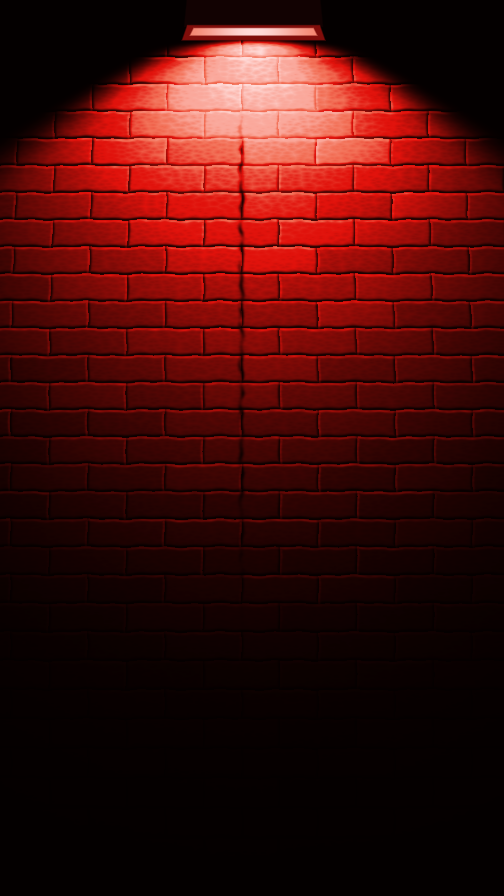
A WebGL 2 fragment shader for this texture:

```glsl
#version 300 es
precision highp float;

uniform vec2 u_resolution;
out vec4 fragColor;

const float ASPECT = 0.5625;
const vec2 LAMP = vec2(0.283, 0.036);
const float CRACK_X = 0.2695;

const vec3 BLACK = vec3(0.015, 0.0, 0.0);
const vec3 RED = vec3(0.88, 0.07, 0.045);
const vec3 CORAL = vec3(0.95, 0.44, 0.34);
const vec3 PINK = vec3(0.98, 0.66, 0.61);
const vec3 HOT = vec3(1.0, 0.86, 0.85);

float hash(vec2 p) {
    p = fract(p * vec2(0.1031, 0.1197));
    p += dot(p, p.yx + 33.33);
    return fract((p.x + p.y) * p.x * 7.31);
}

// Distance to the nearest scattered point
float cellular(vec2 p) {
    vec2 base = floor(p);
    float nearest = 2.0;
    for (int y = -1; y <= 1; y++) {
        for (int x = -1; x <= 1; x++) {
            vec2 cell = base + vec2(x, y);
            vec2 point = cell + vec2(hash(cell + 40.0), hash(cell + 91.0));
            nearest = min(nearest, length(p - point));
        }
    }
    return nearest;
}

float ridge(float d, float center, float width) {
    float t = (d - center) / width;
    return exp(-t * t);
}

// Light on the wall: vertical falloff, lateral spread and cone edge
float lampLight(vec2 p, vec2 lamp) {
    float drop = max(p.y - lamp.y, 0.0);
    float dx = abs(p.x - lamp.x);
    float fall = 1.9 * exp(-pow(p.y / 0.16, 2.0)) + 1.25 * exp(-pow(p.y / 0.47, 2.2));
    float spread = 0.008 + 0.23 * (1.0 - exp(-drop / 0.117));
    float side = exp(-0.5 * dx * dx / (spread * spread));
    float cone = 1.0 - smoothstep(0.75, 1.15, dx / (0.085 + 1.45 * drop));
    return fall * side * cone * smoothstep(0.0, 0.012, p.y - lamp.y - 0.006);
}

vec3 glowRamp(float i) {
    vec3 c = mix(BLACK, RED, clamp(i, 0.0, 1.0));
    c = mix(c, CORAL, smoothstep(1.0, 1.6, i));
    c = mix(c, PINK, smoothstep(1.5, 2.1, i));
    return mix(c, HOT, smoothstep(2.1, 2.9, i));
}

// Running bond: brick id, position inside it, and its size
void brickAt(vec2 p, out vec2 id, out vec2 local, out vec2 size) {
    float row = (p.y - 0.0638) / 0.03027;
    row -= 0.0038 * pow(max(row - 14.0, 0.0), 2.0);
    size = vec2(mix(0.0833, 0.086, smoothstep(0.1, 0.45, p.y)), 0.0303);
    float column = (p.x - CRACK_X) / size.x + 0.5 * mod(floor(row) + 1.0, 2.0);
    id = floor(vec2(column, row));
    local = fract(vec2(column, row)) * size;
}

// Brick faces with lit upper edges and shadowed joints
float wall(vec2 p, float light, vec2 lamp) {
    vec2 q = p + 0.0005 * vec2(sin(p.y * 190.0), sin(p.x * 83.0) + sin(p.x * 211.0));
    vec2 id, local, size;
    brickAt(q, id, local, size);
    vec2 far = size - local;
    float tone = hash(id + 17.0);
    float grain = cellular(p * vec2(110.0, 260.0)) - 0.5;
    float face = pow(light, light < 1.0 ? 1.3 : 1.0);
    face *= 0.86 + 0.24 * tone + 0.16 * grain;

    bool onLeft = p.x < lamp.x;
    float litSide = onLeft ? far.x : local.x;
    float darkSide = onLeft ? local.x : far.x;
    float shadow = max(ridge(far.y, 0.0008, 0.0021), 0.8 * ridge(darkSide, 0.0005, 0.0019));
    float rim = max(ridge(local.y, 0.0014, 0.0015), 0.6 * ridge(litSide, 0.0012, 0.0014));
    float depth = mix(0.85, 0.3, smoothstep(0.9, 1.9, light));
    float patchy = mix(0.35 + 0.9 * hash(id + 63.0), 1.0, smoothstep(0.1, 0.5, light));
    float rimLight = 0.36 * smoothstep(0.02, 0.35, light) * patchy;
    return face * (1.0 - depth * shadow) + rim * rimLight * (0.85 + 0.4 * grain);
}

// Uneven vertical seam through every course
float seam(vec2 p) {
    float wobble = 0.0009 * (sin(p.y * 120.0) + sin(p.y * 287.0 + 1.0));
    float breaks = 0.5 + 0.5 * sin(p.y * 205.0 + 2.0 * sin(p.y * 71.0));
    float span = smoothstep(0.11, 0.19, p.y) * (1.0 - smoothstep(0.5, 0.75, p.y));
    return ridge(p.x, CRACK_X + wobble, 0.0027) * span * (0.35 + 0.6 * breaks);
}

// Signed distance to a symmetric trapezoid, widening by slope downward
float trapezoid(vec2 p, float halfWidth, float halfHeight, float slope) {
    float side = (abs(p.x) - halfWidth - slope * p.y) / sqrt(1.0 + slope * slope);
    return max(side, abs(p.y) - halfHeight);
}

void main() {
    vec2 uv = gl_FragCoord.xy / u_resolution;
    vec2 p = vec2(uv.x * ASPECT, 1.0 - uv.y);
    float aa = 1.0 / u_resolution.y;

    float light = lampLight(p, LAMP);
    float level = wall(p, light, LAMP) * (1.0 - 0.8 * seam(p));
    vec3 color = glowRamp(level);

    // Lamp housing, frame and glowing strip
    vec2 q = p - vec2(LAMP.x, 0.0);
    float housing = trapezoid(q - vec2(0.0, 0.014), 0.076, 0.016, 0.1);
    float frame = trapezoid(q - vec2(0.0, 0.0365), 0.077, 0.0085, 0.35);
    float strip = trapezoid(q - vec2(0.0, 0.0355), 0.069, 0.0042, 0.5);
    color = mix(color, vec3(0.07, 0.008, 0.008), 1.0 - smoothstep(-aa, aa, housing));
    color = mix(color, vec3(0.5, 0.05, 0.04), 1.0 - smoothstep(-aa, aa, frame));
    float heat = exp(-pow(q.x / 0.055, 2.0));
    color = mix(color, mix(CORAL, HOT, heat), 1.0 - smoothstep(-aa, aa, strip));

    fragColor = vec4(color, 1.0);
}
```
